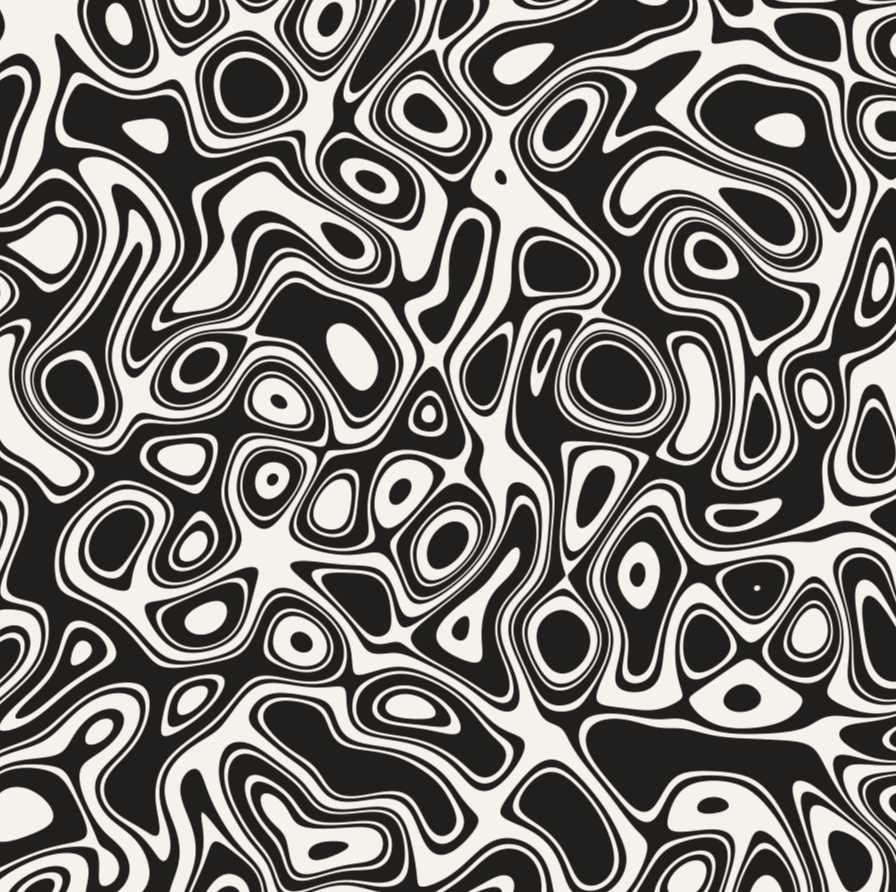
Give the GLSL for this pattern, as a Shadertoy shader.

```glsl
const vec3 INK = vec3(0.130, 0.120, 0.118);
const vec3 PAPER = vec3(0.960, 0.950, 0.920);
const int WAVES = 44;            // plane waves in the height field
const float LOW_FREQ = 2.5;      // cycles per canvas height
const float HIGH_FREQ = 8.6;
const float WARP_AMOUNT = 0.011; // bends the contours, canvas units
const float WARP_FREQ = 29.0;
const float EDGE = 0.0021;       // edge softness, canvas units
const float GOLDEN_ANGLE = 2.39996;
const float TAU = 6.28319;

// Heights, in standard deviations, where ink and paper alternate
const int LEVELS = 12;
const float LEVEL[LEVELS] = float[LEVELS](
    -2.00, -1.40, -1.18, -1.02, -0.38, -0.22,
    0.00, 0.56, 0.80, 0.95, 1.75, 2.20);

float hash(float n) {
    return fract(sin(n * 12.9898 + 4.137) * 4375.85);
}

// Random field of layered sines with unit variance
float heightField(vec2 p) {
    p += WARP_AMOUNT * sin(WARP_FREQ * p.yx + 4.0 * sin(5.0 * p + vec2(0.7, 2.9)));
    float sum = 0.0;
    for (int i = 0; i < WAVES; i++) {
        float id = float(i);
        float angle = id * GOLDEN_ANGLE;
        float freq = mix(LOW_FREQ, HIGH_FREQ, hash(id + 0.5));
        float phase = hash(id + 71.3);
        vec2 dir = vec2(cos(angle), sin(angle));
        sum += sin(TAU * (freq * dot(p, dir) + phase));
    }
    return sum * sqrt(2.0 / float(WAVES));
}

void mainImage(out vec4 fragColor, in vec2 fragCoord) {
    vec2 p = fragCoord / iResolution.y;
    float height = heightField(p);

    // Height change across one soft edge
    float slope = length(vec2(dFdx(height), dFdy(height))) * iResolution.y;
    float softness = max(slope * max(EDGE, 1.0 / iResolution.y), 0.006);

    // Alternate ink and paper at each contour
    float paper = 0.0;
    float turn = 1.0;
    for (int i = 0; i < LEVELS; i++) {
        paper += turn * clamp((height - LEVEL[i]) / softness + 0.5, 0.0, 1.0);
        turn = -turn;
    }

    fragColor = vec4(mix(INK, PAPER, clamp(paper, 0.0, 1.0)), 1.0);
}
```
